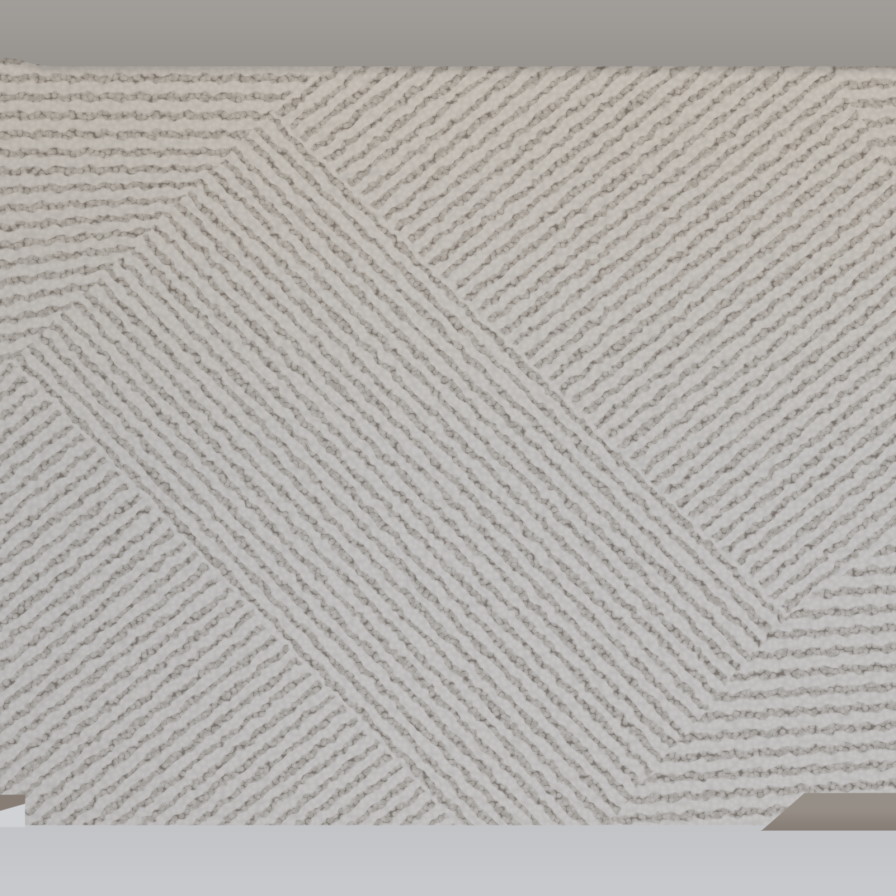
This texture is drawn by a Shadertoy shader. Its source:

```glsl
// Ribbed woven carpet with a diagonal band, between a grey wall and a pale ledge.

const float TAU = 6.2831853;

vec2 hash2(vec2 p) {
    vec2 q = vec2(dot(p, vec2(127.1, 311.7)), dot(p, vec2(269.5, 183.3)));
    return fract(sin(q) * 43758.5);
}

// Distance to the nearest scattered point.
float cellular(vec2 p) {
    vec2 cell = floor(p), f = fract(p);
    float nearest = 2.0;
    for (int j = -1; j <= 1; j++)
        for (int i = -1; i <= 1; i++) {
            vec2 o = vec2(i, j);
            nearest = min(nearest, length(o + hash2(cell + o) - f));
        }
    return nearest;
}

// Layered sines that push the yarn off a straight path.
vec2 yarnWobble(vec2 p) {
    vec2 w = sin(p.yx * vec2(171.0, 193.0) + 2.0 * sin(p * 67.0));
    return w + 0.7 * sin(p.yx * 337.0 + 3.0 * sin(p * 149.0));
}

// Signed distance to the line a-b, positive on its left.
float side(vec2 p, vec2 a, vec2 b) {
    vec2 d = normalize(b - a), q = p - a;
    return d.x * q.y - d.y * q.x;
}

float edge(float d, float softness) {
    return smoothstep(-softness, softness, d);
}

// 1 in the valley between two ribs, 0 on the pile.
float groove(float phase) {
    return smoothstep(0.36, 0.92, 0.5 + 0.5 * cos(TAU * phase));
}

// Ribs change direction across the band edges and mitres.
float carpetGrooves(vec2 p) {
    vec2 bandTop = vec2(0.306, 0.876), bandRight = vec2(0.879, 0.316);
    vec2 bandLeft = vec2(0.013, 0.596), bandBottom = vec2(0.501, 0.089);
    float soft = 0.002;

    float above = side(p, bandTop, bandRight);
    float inside = side(p, bandLeft, bandBottom);
    float across = inside / max(inside - above, 0.05);

    float diagonal = groove(dot(p, vec2(-0.62, 0.785)) * 55.0);
    float band = groove(across * 23.0 + 0.5);
    float leftTilt = 0.22 * p.x * smoothstep(0.85, 0.62, p.y);
    float level = groove((p.y - leftTilt) * 48.0 + 0.2);
    float rightLevel = groove((p.y - 0.06 * p.x) * 46.0);

    float g = mix(diagonal, band, edge(min(inside, -above), soft));
    g = mix(g, level, edge(-side(p, bandTop, bandLeft), soft));
    float lowerRight = min(side(p, bandRight, vec2(0.677, 0.079)),
                           -side(p, bandRight, vec2(1.0, 0.4)));
    g = mix(g, rightLevel, edge(lowerRight, soft));
    float corner = side(p, vec2(0.93, 0.92), vec2(1.0, 0.8));
    return mix(g, rightLevel, edge(corner, soft));
}

vec3 carpet(vec2 p) {
    float valley = carpetGrooves(p + 0.0014 * yarnWobble(p));
    float tuft = cellular(p * 145.0);
    float fleck = cellular(p * vec2(190.0, 210.0) + 31.0);

    vec3 pile = vec3(0.765, 0.752, 0.738) * (1.025 - 0.07 * tuft);
    vec3 shade = mix(vec3(0.65, 0.63, 0.605), vec3(0.49, 0.46, 0.435),
                     smoothstep(0.35, 0.85, fleck));
    vec3 col = mix(pile, shade, valley * (0.5 + 0.5 * smoothstep(0.1, 0.7, tuft)));

    // Cool light below, warm light above, dimmer toward the left.
    col *= mix(vec3(0.99, 1.0, 1.015), vec3(1.0, 0.985, 0.96),
               smoothstep(0.35, 0.95, p.y));
    return col * (0.97 + 0.03 * smoothstep(0.0, 0.5, p.x));
}

void mainImage(out vec4 fragColor, in vec2 fragCoord) {
    vec2 p = fragCoord / iResolution.xy;
    float px = 1.0 / iResolution.y;
    vec3 col = carpet(p);

    // Wall along the top, with a soft contact shadow.
    float wallBase = 0.926 + 0.01 * smoothstep(0.06, 0.0, p.x);
    col *= 1.0 - 0.12 * smoothstep(0.012, 0.0, wallBase - p.y);
    vec3 wall = mix(vec3(0.595, 0.58, 0.56), vec3(0.63, 0.615, 0.60),
                    smoothstep(0.92, 1.0, p.y));
    col = mix(col, wall, edge(p.y - wallBase, px));

    // Pale ledge along the bottom.
    vec3 ledge = mix(vec3(0.785, 0.79, 0.805), vec3(0.765, 0.77, 0.785),
                     smoothstep(0.0, 0.079, p.y));
    col = mix(col, ledge, edge(0.079 - p.y, px));

    // Bevelled brown slab at the lower right.
    float slab = min(min(p.y - 0.073, 0.115 - p.y),
                     -side(p, vec2(0.850, 0.073), vec2(0.898, 0.115)));
    vec3 brown = mix(vec3(0.53, 0.495, 0.465), vec3(0.59, 0.56, 0.53),
                     smoothstep(0.073, 0.1, p.y));
    col = mix(col, brown, edge(slab, px));

    // White block with a brown cap at the lower left.
    float block = min(0.028 - p.x, min(0.113 - p.y, p.y - 0.077));
    float cap = side(p, vec2(0.0, 0.095), vec2(0.028, 0.103));
    vec3 blockCol = mix(vec3(0.82, 0.825, 0.84), vec3(0.53, 0.49, 0.46), edge(cap, px));
    col = mix(col, blockCol, edge(block, px));

    fragColor = vec4(col, 1.0);
}
```
